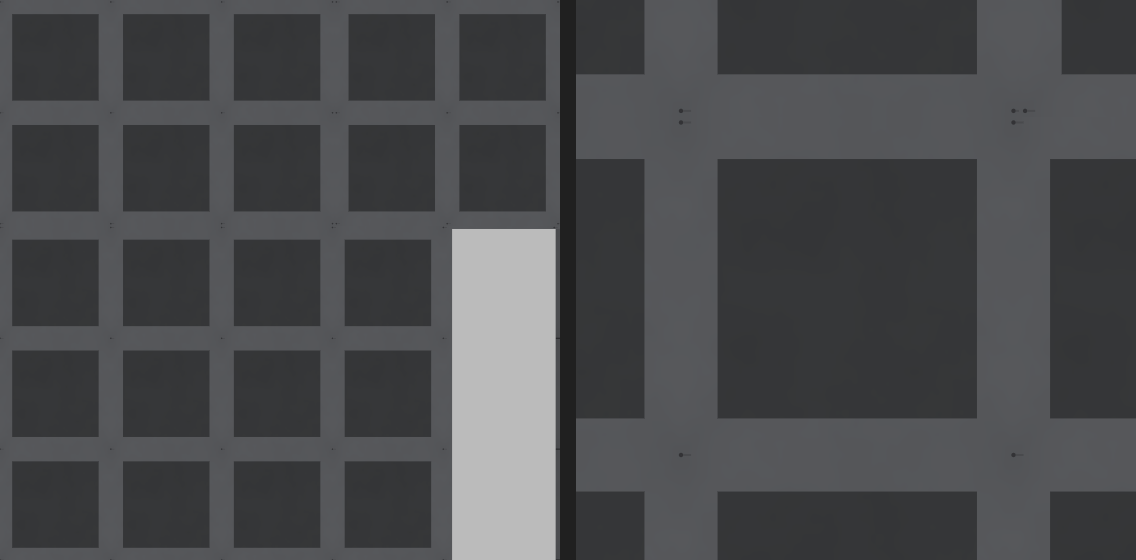
Left, the full canvas; right, a detail of the centre.
Give the GLSL for this pattern, as a Shadertoy shader.

```glsl
// Wall of dark square insets in a worn grey frame, five by five, with a pale
// panel over the lower right. Cells repeat by fract; the upper rows and their
// right columns are shifted by a narrow joint. Wear is tiled value noise.

#define CELL 0.19792
#define JOINT 0.0069
#define INSET_HALF 0.0772
#define PANEL_MIN vec2(0.8073, -0.1)
#define PANEL_MAX vec2(0.9922, 0.5911)
#define PIN_RADIUS 0.0013
#define WEAR 0.022
#define FRAME_COLOR vec3(0.333, 0.338, 0.35)
#define INSET_COLOR vec3(0.207, 0.211, 0.218)
#define PANEL_COLOR vec3(0.733)
#define PIN_COLOR vec3(0.17, 0.17, 0.18)

float hash(vec2 p) {
    vec3 h = fract(vec3(p.xyx) * 0.1031);
    h += dot(h, h.yzx + 33.33);
    return fract((h.x + h.y) * h.z);
}

// Value noise that wraps after a whole number of lattice steps
float tiledNoise(vec2 p, vec2 period) {
    vec2 i = floor(p), f = fract(p);
    f = f * f * (3.0 - 2.0 * f);
    vec2 a = mod(i, period), b = mod(i + 1.0, period);
    return mix(mix(hash(a), hash(vec2(b.x, a.y)), f.x),
               mix(hash(vec2(a.x, b.y)), hash(b), f.x), f.y);
}

float wearNoise(vec2 uv) {
    float sum = 0.0, amplitude = 0.5;
    vec2 period = vec2(5.0, 4.0);
    for (int i = 0; i < 4; i++) {
        sum += amplitude * tiledNoise(uv * period, period);
        period *= 2.0;
        amplitude *= 0.55;
    }
    return sum - 0.5;
}

float boxDistance(vec2 p, vec2 halfSize) {
    vec2 d = abs(p) - halfSize;
    return length(max(d, 0.0)) + min(max(d.x, d.y), 0.0);
}

float coverage(float d, float pixel) {
    return clamp(0.5 - d / pixel, 0.0, 1.0);
}

void mainImage(out vec4 fragColor, in vec2 fragCoord) {
    vec2 p = fragCoord / iResolution.xy;
    float pixel = 1.0 / iResolution.y;

    // Close the joint so that every cell lies on one regular grid
    float jointCenter = 3.0 * CELL + 0.5 * JOINT;
    float upper = step(jointCenter, p.y);
    vec2 q = p - JOINT * upper * vec2(step(jointCenter, p.x), 1.0);
    vec2 uv = fract(q / CELL);
    vec2 fromCenter = (uv - 0.5) * CELL;
    vec2 fromCorner = q - CELL * round(q / CELL);

    // Frame and insets, with the same soft stains in each cell
    float inset = coverage(boxDistance(fromCenter, vec2(INSET_HALF)), pixel);
    vec3 color = mix(FRAME_COLOR, INSET_COLOR, inset);
    color += WEAR * wearNoise(uv) * mix(1.0, 0.75, inset);

    // Pins and short scratches at the cell corners
    float pin = coverage(length(fromCorner) - PIN_RADIUS, pixel);
    float scratch = coverage(boxDistance(fromCorner - vec2(0.003, 0.0),
                                         vec2(0.003, 0.0006)), pixel);
    color = mix(color, PIN_COLOR, max(0.8 * pin, 0.25 * scratch));

    // Shaded strip with dark seams beside the panel
    float strip = coverage(PANEL_MAX.x - p.x, pixel)
                * coverage(p.y - PANEL_MAX.y, pixel);
    float seam = coverage(abs(fromCorner.y) - 0.0012, pixel);
    color = mix(color, color * 0.88, strip);
    color = mix(color, PIN_COLOR, strip * seam);

    // Plain pale panel
    vec2 panelCenter = 0.5 * (PANEL_MIN + PANEL_MAX);
    vec2 panelHalf = 0.5 * (PANEL_MAX - PANEL_MIN);
    float panel = coverage(boxDistance(p - panelCenter, panelHalf), pixel);
    color = mix(color, PANEL_COLOR, panel);

    fragColor = vec4(color, 1.0);
}
```
